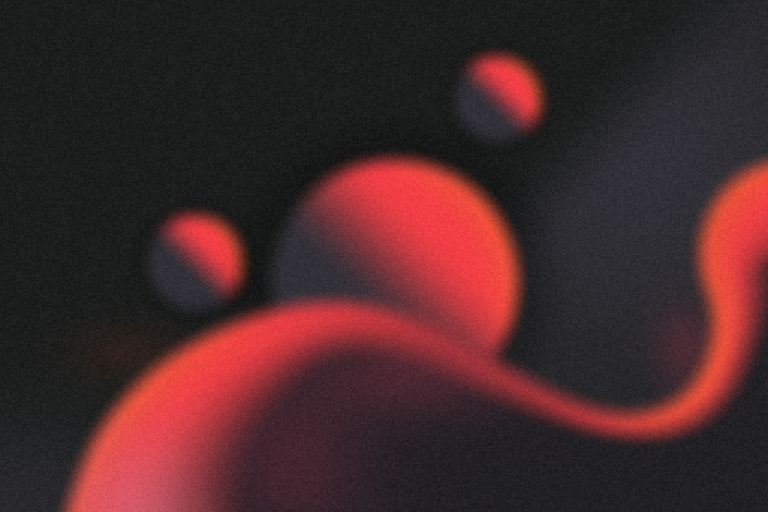
Reproduce this background procedurally as a WebGL 2 fragment shader.

```glsl
#version 300 es
precision highp float;

uniform vec2 u_resolution;
out vec4 fragColor;

#define NIGHT vec3(0.108, 0.116, 0.112)
#define SLATE vec3(0.195, 0.190, 0.220)
#define HOLLOW vec3(0.130, 0.125, 0.138)
#define RED vec3(0.950, 0.245, 0.270)
#define ORANGE vec3(0.940, 0.370, 0.200)
#define PINK vec3(0.830, 0.370, 0.430)
#define BLUR 0.028
#define GRAIN 0.045
#define GRAIN_CELLS 342.0
#define STEPS 8

// Outer edge of the ribbon: x, y and depth of its glow
const int KNOTS = 14;
const vec3 EDGE[KNOTS] = vec3[KNOTS](
    vec3(0.09, -0.20, 0.40), vec3(0.125, 0.0, 0.40), vec3(0.20, 0.19, 0.34),
    vec3(0.37, 0.34, 0.24), vec3(0.62, 0.425, 0.12), vec3(0.83, 0.385, 0.10),
    vec3(1.01, 0.27, 0.08), vec3(1.20, 0.18, 0.055), vec3(1.345, 0.22, 0.09),
    vec3(1.405, 0.36, 0.10), vec3(1.355, 0.50, 0.20), vec3(1.40, 0.63, 0.26),
    vec3(1.52, 0.70, 0.26), vec3(1.68, 0.62, 0.26));

float hash(vec2 cell) {
    vec3 q = fract(vec3(cell.xyx) * 0.1031);
    q += dot(q, q.yzx + 33.33);
    return fract((q.x + q.y) * q.z);
}

// Soft elliptical spot
float spot(vec2 p, vec2 center, vec2 size) {
    vec2 q = (p - center) / size;
    return exp(-dot(q, q));
}

vec3 spline(int i, float t) {
    vec3 a = mix(EDGE[i], EDGE[i + 1], 0.5);
    vec3 c = mix(EDGE[i + 1], EDGE[i + 2], 0.5);
    return mix(mix(a, EDGE[i + 1], t), mix(EDGE[i + 1], c, t), t);
}

// Signed distance to the edge (positive inside) and glow depth there
vec2 ribbonField(vec2 p) {
    float nearest = 1e5, side = 1.0, depth = 0.1;
    vec3 a = spline(0, 0.0);
    for (int i = 0; i < KNOTS - 2; i++) {
        for (int j = 1; j <= STEPS; j++) {
            vec3 b = spline(i, float(j) / float(STEPS));
            vec2 along = b.xy - a.xy, v = p - a.xy;
            float h = clamp(dot(v, along) / dot(along, along), 0.0, 1.0);
            float d = length(v - along * h);
            if (d < nearest) {
                nearest = d;
                side = along.y * v.x - along.x * v.y < 0.0 ? -1.0 : 1.0;
                depth = mix(a.z, b.z, h);
            }
            a = b;
        }
    }
    return vec2(nearest * side, depth);
}

vec3 backdrop(vec2 p) {
    // Broad diagonal sheet of grey light on the right
    float across = dot(p - vec2(1.02, 0.61), vec2(0.744, -0.668));
    float sheet = smoothstep(-0.06, 0.12, across);
    sheet *= 0.35 + 0.65 * spot(p, vec2(1.25, 0.68), vec2(0.40, 0.36));
    vec3 color = mix(NIGHT, SLATE, sheet);
    // Faint glows at the lower left and beside the ribbon
    color = mix(color, SLATE, 0.6 * spot(p, vec2(0.05, 0.02), vec2(0.24, 0.15)));
    color += vec3(0.07, 0.012, 0.0) * spot(p, vec2(0.25, 0.31), vec2(0.10, 0.05));
    color += vec3(0.14, 0.01, 0.03) * spot(p, vec2(1.34, 0.32), vec2(0.06, 0.08));
    return color;
}

// Ball lit from the upper right, with an orange rim
vec3 addBall(vec3 under, vec2 p, vec2 center, float radius) {
    vec2 q = (p - center) / radius;
    float d = length(q);
    float lit = smoothstep(-0.35, 0.55, dot(q, vec2(0.7071)));
    float rim = smoothstep(0.6, 1.05, d) * smoothstep(0.3, 1.0, dot(q, vec2(0.87, 0.5)));
    vec3 color = mix(SLATE, mix(RED, ORANGE, 0.75 * rim), lit);
    under *= 1.0 - 0.25 * smoothstep(1.5, 1.0, d);
    float cover = 1.0 - smoothstep(-BLUR, BLUR, (d - 1.0) * radius);
    return mix(under, color, cover);
}

vec3 addRibbon(vec3 under, vec2 p) {
    vec2 field = ribbonField(p);
    float heat = 1.0 - smoothstep(0.25, 1.1, field.x / field.y);
    float dip = (p.x - 0.95) / 0.28;
    heat *= 1.0 - 0.45 * exp(-dip * dip);
    // Orange along the outer edge, pink in the lower left
    float rim = 1.0 - smoothstep(0.0, 0.09, field.x);
    rim *= 1.0 - smoothstep(0.25, 0.6, p.x) * (1.0 - smoothstep(1.1, 1.4, p.x));
    vec3 glow = mix(RED, ORANGE, 0.7 * rim);
    glow = mix(glow, PINK, 0.9 * spot(p, vec2(0.29, -0.02), vec2(0.18, 0.17)));
    // Maroon haze within the hollow
    vec3 inner = HOLLOW;
    inner += vec3(0.17, 0.03, 0.06) * spot(p, vec2(0.82, 0.27), vec2(0.20, 0.08));
    inner += vec3(0.14, 0.02, 0.05) * spot(p, vec2(0.57, 0.10), vec2(0.15, 0.16));
    float cover = smoothstep(-BLUR, BLUR, field.x);
    return mix(under, mix(inner, glow, heat), cover);
}

void main() {
    vec2 p = gl_FragCoord.xy / u_resolution.y;
    p.x *= 1.5 * u_resolution.y / u_resolution.x;
    vec3 color = backdrop(p);
    color = addBall(color, p, vec2(0.971, 0.805), 0.083);
    color = addBall(color, p, vec2(0.381, 0.486), 0.092);
    color = addBall(color, p, vec2(0.771, 0.447), 0.240);
    color = addRibbon(color, p);
    // Film grain on a fixed grid
    color += GRAIN * (hash(floor(p * GRAIN_CELLS)) - 0.5);
    fragColor = vec4(clamp(color, 0.0, 1.0), 1.0);
}
```
